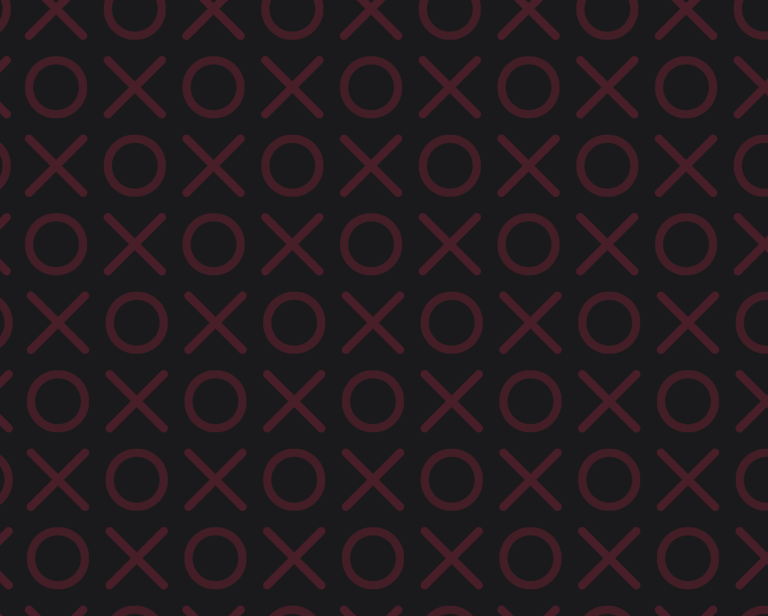
Write a Shadertoy shader that draws this pattern.

```glsl
// Noughts and crosses alternating in a checkerboard, dark red on charcoal.
// The canvas is split into cells counted from the top left; each cell draws a
// ring or a round-ended cross from its distance function. Unit: canvas width.

const vec2  PITCH        = vec2(0.10254, 0.10221); // spacing of the marks
const vec2  FIRST_CENTER = vec2(0.0730, 0.0114);   // first mark, from top left
const float REACH        = 0.0352;   // ring radius and half span of the cross
const float HALF_STROKE  = 0.0054;
const float FLAT_EDGE    = 0.0403;   // the ring is trimmed slightly to this box
const float BAND_ROWS    = 4.0;      // rows per band; every other band is shifted
const float BAND_SHIFT   = 0.0025;
const float SEAM_SHIFT   = 0.0031;   // offset of the column left of the seam

const vec3 GROUND      = vec3(0.102, 0.102, 0.110);
const vec3 RING_COLOR  = vec3(0.262, 0.118, 0.150);
const vec3 CROSS_COLOR = vec3(0.282, 0.117, 0.155);

float ringDistance(vec2 p) {
    float ring = abs(length(p) - REACH) - HALF_STROKE;
    float trim = max(abs(p.x), abs(p.y)) - FLAT_EDGE;
    return max(ring, trim);
}

// Both diagonals fold onto one segment from the center to (REACH, REACH).
float crossDistance(vec2 p) {
    p = abs(p);
    float along = clamp(0.5 * (p.x + p.y), 0.0, REACH);
    return length(p - vec2(along)) - HALF_STROKE;
}

void mainImage(out vec4 fragColor, in vec2 fragCoord) {
    vec2 p = vec2(fragCoord.x, iResolution.y - fragCoord.y) / iResolution.x;
    float pixel = 1.0 / iResolution.x;

    // Nearest cell, with the small offsets between bands and at the seam
    p -= FIRST_CENTER;
    float row = floor(p.y / PITCH.y + 0.5);
    p.x -= BAND_SHIFT * mod(floor(row / BAND_ROWS), 2.0);
    float column = floor(p.x / PITCH.x + 0.5);
    vec2 local = p - vec2(column, row) * PITCH;
    local.x -= SEAM_SHIFT * step(column, -0.5);

    // Checkerboard choice of mark
    bool isCross = mod(column + row, 2.0) < 0.5;
    float d = isCross ? crossDistance(local) : ringDistance(local);
    vec3 ink = isCross ? CROSS_COLOR : RING_COLOR;

    float coverage = 1.0 - smoothstep(-0.75 * pixel, 0.75 * pixel, d);
    fragColor = vec4(mix(GROUND, ink, coverage), 1.0);
}
```
